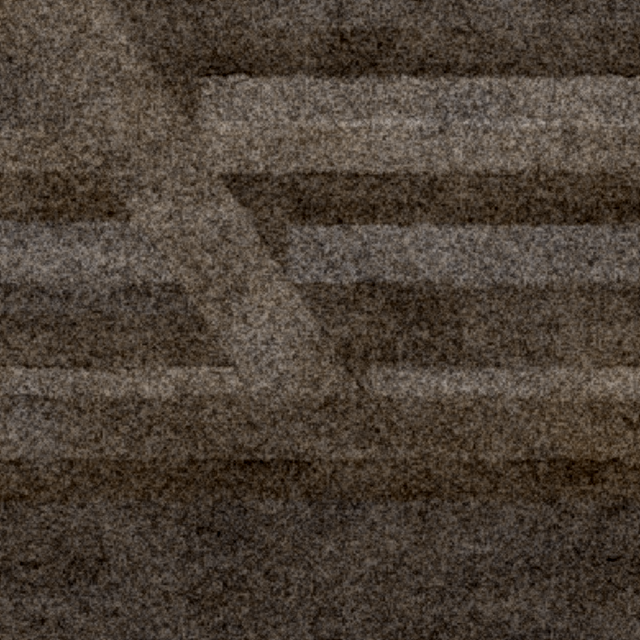
Reproduce this texture procedurally as a WebGL 2 fragment shader.

```glsl
#version 300 es
precision highp float;
// Weathered stone relief: horizontal ledges cut by a slanted beam.
// Two stacks of tonal bands meet at the beam, wedge shadows fall on its
// right side, and layered value noise adds stains, grit and dark pits.
uniform vec2 u_resolution;
out vec4 fragColor;

const int BAND_COUNT = 14;
const float BEAM_SLOPE = 0.66;    // sideways shift per unit of depth
const float BEAM_LEFT = -0.013;
const float BEAM_RIGHT = 0.163;
const float BEAM_END = 0.619;
const float BEAM_TONE = 0.315;
const float EDGE_CRISP = 0.003;
const float EDGE_WORN = 0.016;
const float GRIT = 0.50;
const float STAIN = 0.17;
const float LIFT = 0.016;
const vec3 COOL_TINT = vec3(0.028, 0.0, -0.018);
const vec3 WARM_TINT = vec3(0.055, 0.002, -0.053);

// Each band: depth of its top edge, tone, warmth
const vec3 RIGHT_BANDS[BAND_COUNT] = vec3[](
  vec3(0.0, 0.245, 0.5), vec3(0.045, 0.195, 0.7), vec3(0.098, 0.15, 0.7),
  vec3(0.119, 0.365, 0.55), vec3(0.198, 0.335, 0.8), vec3(0.271, 0.205, 0.9),
  vec3(0.315, 0.155, 0.9), vec3(0.352, 0.325, 0.3), vec3(0.443, 0.19, 0.7),
  vec3(0.51, 0.225, 0.8), vec3(0.573, 0.345, 0.6), vec3(0.619, 0.235, 0.9),
  vec3(0.719, 0.155, 0.9), vec3(0.782, 0.185, 0.4));
const vec3 LEFT_BANDS[BAND_COUNT] = vec3[](
  vec3(0.0, 0.275, 0.8), vec3(0.09, 0.26, 0.5), vec3(0.2, 0.315, 0.8),
  vec3(0.27, 0.22, 0.9), vec3(0.325, 0.18, 0.8), vec3(0.346, 0.285, 0.2),
  vec3(0.39, 0.33, 0.35), vec3(0.443, 0.215, 0.4), vec3(0.49, 0.165, 0.7),
  vec3(0.52, 0.22, 0.8), vec3(0.573, 0.335, 0.7), vec3(0.617, 0.23, 0.8),
  vec3(0.719, 0.155, 0.9), vec3(0.782, 0.185, 0.4));
// Each wedge: right limit, top depth, tone
const vec3 WEDGES[3] = vec3[](
  vec3(0.312, 0.0, 0.195), vec3(0.447, 0.271, 0.175), vec3(0.573, 0.445, 0.215));

float hash(vec2 cell) {
  vec3 q = fract(vec3(cell.xyx) * 0.1031);
  q += dot(q, q.yzx + 33.33);
  return fract((q.x + q.y) * q.z);
}

float noise(vec2 p) {
  vec2 i = floor(p), f = fract(p);
  f = f * f * (3.0 - 2.0 * f);
  return mix(mix(hash(i), hash(i + vec2(1, 0)), f.x),
             mix(hash(i + vec2(0, 1)), hash(i + vec2(1, 1)), f.x), f.y);
}

float fbm(vec2 p) {
  float sum = 0.0, weight = 0.5;
  for (int i = 0; i < 5; i++) {
    sum += weight * noise(p);
    p = mat2(1.6, 1.2, -1.2, 1.6) * p + 17.3;
    weight *= 0.5;
  }
  return sum;
}

float stepSoft(float edge, float x, float soft) {
  return smoothstep(edge - soft, edge + soft, x);
}

float seam(float at, float depth, float width) {
  float d = (depth - at) / width;
  return exp(-d * d);
}

float glow(vec2 p, vec2 centre, vec2 size) {
  vec2 d = (p - centre) / size;
  return exp(-dot(d, d));
}

// Tone and warmth of a stack of ledges, each edge worn unevenly along x
vec2 ledges(vec3 bands[BAND_COUNT], float depth, float x) {
  vec2 result = bands[0].yz;
  for (int i = 1; i < BAND_COUNT; i++) {
    float wear = smoothstep(0.3, 0.9, noise(vec2(x * 9.0, float(i) * 7.0)));
    result = mix(result, bands[i].yz, stepSoft(bands[i].x, depth, mix(EDGE_CRISP, EDGE_WORN, wear)));
  }
  return result;
}

void main() {
  vec2 uv = gl_FragCoord.xy / u_resolution;
  float ragged = fbm(uv * 60.0) - 0.48;
  float depth = 1.0 - uv.y + ragged * 0.012;
  float x = uv.x + ragged * 0.014;
  float across = x - BEAM_SLOPE * depth;
  float broken = smoothstep(0.25, 0.7, noise(uv * vec2(16.0, 24.0) + 5.0));

  // Ledges on either side, with seams under their lips
  float beamSoft = mix(0.014, 0.004, smoothstep(0.2, 0.28, depth));
  float rightSide = stepSoft(BEAM_RIGHT, across, beamSoft);
  vec2 surface = mix(ledges(LEFT_BANDS, depth, x), ledges(RIGHT_BANDS, depth, x), rightSide);
  surface.x -= rightSide * (0.09 * seam(0.117, depth, 0.004) + 0.07 * broken * seam(0.273, depth, 0.004));
  surface.x += rightSide * 0.06 * seam(0.194, depth, 0.005);
  surface.x -= broken * (0.08 * seam(0.721, depth, 0.004) + 0.06 * seam(0.571, depth, 0.003));

  // Wedge shadows stepping down beside the beam
  for (int i = 0; i < 3; i++) {
    vec3 wedge = WEDGES[i];
    float inside = rightSide * stepSoft(wedge.y, depth, 0.005)
                 * (1.0 - stepSoft(wedge.x, x, 0.009));
    surface = mix(surface, vec2(wedge.z, 0.75), inside * 0.85);
  }

  // Slanted beam with thin broken borders
  float beamLength = 1.0 - stepSoft(BEAM_END, depth, 0.025);
  float leftSoft = mix(0.035, 0.01, smoothstep(0.2, 0.4, depth));
  float beam = stepSoft(BEAM_LEFT, across, leftSoft) * (1.0 - rightSide) * beamLength;
  surface = mix(surface, vec2(BEAM_TONE, 0.8), beam * 0.92);
  float border = seam(BEAM_RIGHT, across, 0.003) * smoothstep(0.2, 0.28, depth)
               + 0.8 * seam(BEAM_LEFT, across, 0.003) * smoothstep(0.28, 0.4, depth);
  surface.x -= 0.07 * border * broken * beamLength;

  // Worn patches
  surface += vec2(0.06, -0.4) * glow(uv, vec2(0.41, 0.46), vec2(0.06, 0.05));
  surface += vec2(0.05, -0.5) * glow(uv, vec2(0.04, 0.35), vec2(0.05, 0.05));
  surface.y -= 0.5 * glow(uv, vec2(0.73, 0.82), vec2(0.08, 0.06));
  surface.y += 0.4 * glow(uv, vec2(0.94, 0.33), vec2(0.09, 0.13));

  // Stains, streaks, grit and pits
  float stain = fbm(uv * vec2(9.0, 18.0) + 3.0) - 0.48;
  float streak = noise(uv * vec2(14.0, 95.0) + 23.0) - 0.5;
  float grit = 0.45 * noise(uv * 240.0) + 0.25 * noise(uv * 125.0 + 9.0)
             + 0.30 * noise(uv * 390.0 + 31.0) - 0.5;
  float pits = smoothstep(0.62, 0.85, noise(uv * vec2(120.0, 160.0) + 51.0));
  float tone = surface.x + LIFT + STAIN * stain + 0.03 * streak
             + GRIT * grit * (0.65 + surface.x) - 0.06 * pits;
  float warmth = surface.y + 0.6 * (fbm(uv * 14.0 + 40.0) - 0.48)
               + 0.8 * (noise(uv * 160.0 + 70.0) - 0.5);
  vec3 colour = tone + mix(COOL_TINT, WARM_TINT, warmth);
  fragColor = vec4(clamp(colour, 0.0, 1.0), 1.0);
}
```
